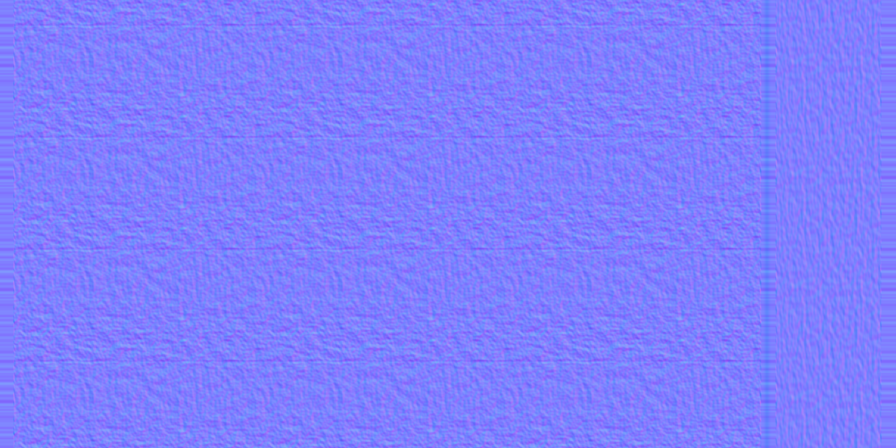
Reproduce this texture map procedurally as a Shadertoy shader.

```glsl
// Tangent-space normal map of rough plaster, tiled three across and four down,
// beside a groove and a narrow panel of vertical grain. Periodic gradient noise
// forms a height field whose finite-difference slope is encoded as colour.

const vec2 CANVAS = vec2(2.0, 1.0);
const vec2 REPEATS = vec2(3.0, 4.0);
const vec2 FIELD_SPAN = vec2(0.031, 1.698);   // left and right of the plaster
const vec2 PANEL_SPAN = vec2(1.732, 1.966);   // left and right of the grain
const float SEAM_OFFSET = 0.193;              // height of the lowest seam
const float EDGE_SOFTNESS = 0.002;
const float BUMP_HEIGHT = 0.0017;
const float GRAIN_HEIGHT = 0.0014;
const float STREAK_HEIGHT = 0.0012;
const float SEAM_DEPTH = 0.0006;
const float SEAM_WIDTH = 0.003;
const float GROOVE_CENTER = 1.712;
const float GROOVE_WIDTH = 0.006;
const float GROOVE_TILT = 0.26;
const float SAMPLE_STEP = 0.0015;
const float TAU = 6.2831853;

// Unit gradient from an integer hash of a wrapped lattice cell
vec2 latticeGradient(vec2 cell, vec2 period) {
    uvec2 q = uvec2(mod(cell, period));
    uint h = q.x * 1597u + q.y * 51749u + uint(period.x) * 7919u;
    h = (h ^ (h >> 15)) * 739177u;
    h = (h ^ (h >> 13)) * 668265u;
    h ^= h >> 16;
    float angle = TAU * float(h & 65535u) / 65536.0;
    return vec2(cos(angle), sin(angle));
}

// Gradient noise that wraps after a whole number of cells
float periodicNoise(vec2 p, vec2 period) {
    vec2 i = floor(p), f = p - i;
    vec2 u = f * f * f * (f * (f * 6.0 - 15.0) + 10.0);
    vec2 x = vec2(1.0, 0.0), y = x.yx;
    float a = dot(latticeGradient(i, period), f);
    float b = dot(latticeGradient(i + x, period), f - x);
    float c = dot(latticeGradient(i + y, period), f - y);
    float d = dot(latticeGradient(i + 1.0, period), f - 1.0);
    return mix(mix(a, b, u.x), mix(c, d, u.x), u.y);
}

float tileNoise(vec2 tile, vec2 cells) {
    return periodicNoise(tile * cells, cells);
}

float band(float x, vec2 span) {
    return smoothstep(-EDGE_SOFTNESS, EDGE_SOFTNESS, x - span.x)
         * smoothstep(-EDGE_SOFTNESS, EDGE_SOFTNESS, span.y - x);
}

// Plaster: round bumps, upright pits above mid-tile, flat ripples near the seam
float plasterHeight(vec2 tile) {
    float bumps = 0.0, amplitude = 1.0;
    vec2 cells = vec2(20.0, 9.0);
    for (int octave = 0; octave < 3; octave++) {
        bumps += amplitude * tileNoise(tile, cells);
        cells *= 2.0;
        amplitude *= 0.62;
    }
    float phase = cos(TAU * (tile.y - 0.2));
    float upright = tileNoise(tile, vec2(58.0, 11.0)) * (0.5 - 0.5 * phase);
    float ripples = tileNoise(tile, vec2(17.0, 29.0)) * (0.5 + 0.5 * phase);
    float height = bumps * (1.0 + 0.15 * phase) + 0.65 * upright + 0.5 * ripples;

    float seamDistance = (fract(tile.y + 0.5) - 0.5) / REPEATS.y / SEAM_WIDTH;
    float wear = 0.75 + 0.8 * tileNoise(tile, vec2(13.0, 3.0));
    return BUMP_HEIGHT * height - SEAM_DEPTH * wear * exp(-seamDistance * seamDistance);
}

// Panel: long vertical fibres broken by finer pits
float grainHeight(vec2 tile) {
    float fibres = tileNoise(tile, vec2(58.0, 5.0));
    float pits = tileNoise(tile, vec2(84.0, 18.0));
    float coarse = tileNoise(tile, vec2(34.0, 13.0));
    return GRAIN_HEIGHT * (0.8 * fibres + 0.6 * pits + 0.6 * coarse);
}

// Margins: horizontal streaks that depend on height alone
float streakHeight(float row) {
    return STREAK_HEIGHT * (periodicNoise(vec2(0.5, row * 18.0), vec2(4.0, 18.0))
                    + 0.5 * periodicNoise(vec2(0.5, row * 37.0), vec2(4.0, 37.0)));
}

float surfaceHeight(vec2 p) {
    vec2 tileSize = vec2((FIELD_SPAN.y - FIELD_SPAN.x) / REPEATS.x, 1.0 / REPEATS.y);
    vec2 tile = (p - vec2(FIELD_SPAN.x, SEAM_OFFSET)) / tileSize;
    float height = streakHeight(tile.y);
    height = mix(height, plasterHeight(tile), band(p.x, FIELD_SPAN));
    return mix(height, grainHeight(tile), band(p.x, PANEL_SPAN));
}

void mainImage(out vec4 fragColor, in vec2 fragCoord) {
    vec2 p = CANVAS * fragCoord / iResolution.xy;

    // Slope by central differences
    float stepSize = max(SAMPLE_STEP, 0.5 / iResolution.y);
    vec2 dx = vec2(stepSize, 0.0), dy = dx.yx;
    vec2 slope = vec2(surfaceHeight(p + dx) - surfaceHeight(p - dx),
                      surfaceHeight(p + dy) - surfaceHeight(p - dy)) / (2.0 * stepSize);

    // The groove leans its wall to the left
    float grooveDistance = (p.x - GROOVE_CENTER) / GROOVE_WIDTH;
    slope.x += GROOVE_TILT * exp(-grooveDistance * grooveDistance);

    vec3 normal = normalize(vec3(-slope, 1.0));
    fragColor = vec4(0.5 + 0.5 * normal, 1.0);
}
```
